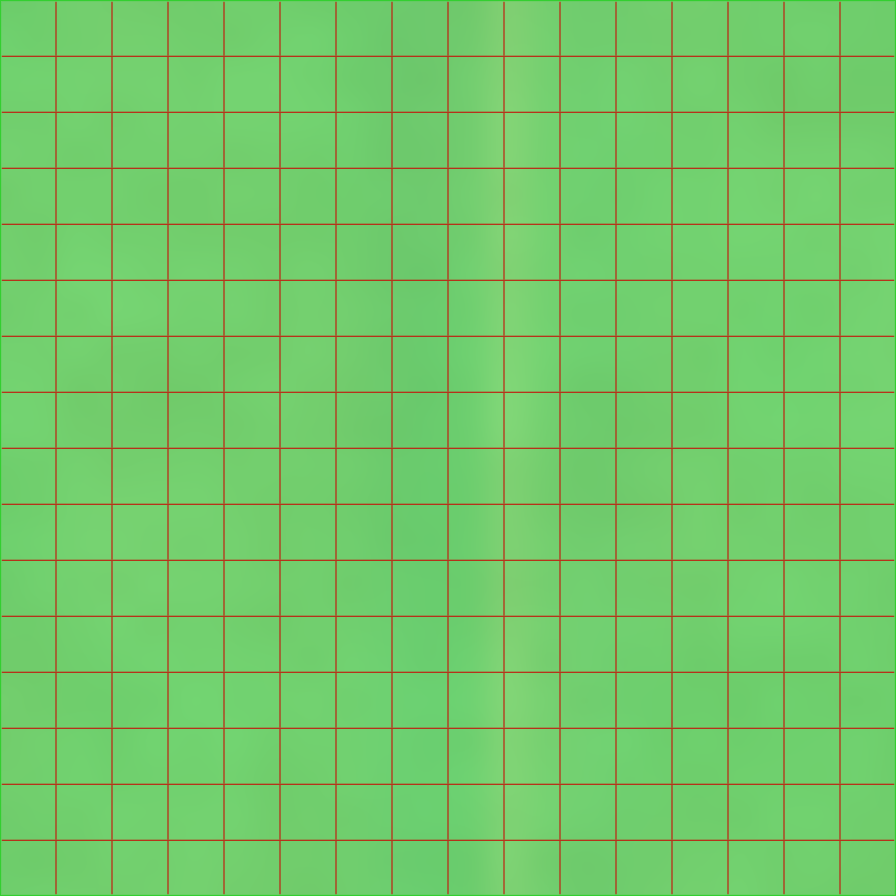
Reproduce this pattern procedurally as a three.js fragment shader.

```glsl
// Thin red square grid on a softly mottled green sheet with one pale vertical band.
#define CELLS 16.0
#define LINE_HALF 0.00066
#define LINE_DROP 0.00033
#define BORDER_WIDTH 0.0013
#define BAND_X 0.565
#define BASE_COLOR vec3(0.445, 0.816, 0.432)
#define BAND_TINT vec3(0.060, 0.012, 0.022)
#define SHADE_TINT vec3(-0.020, -0.014, 0.002)
#define LINE_COLOR vec3(0.75, 0.12, 0.06)
#define BORDER_COLOR vec3(0.20, 0.81, 0.19)
#define MOTTLE 0.042

varying vec2 vUv;

// Smoothing width: one sample step, or a fixed width where derivatives are missing
float softness() {
#if __VERSION__ >= 300
  return max(fwidth(vUv.x), 0.0001);
#else
  return 0.00195;
#endif
}

float hash(vec2 p) {
  return fract(sin(dot(p, vec2(127.1, 311.7))) * 43758.5453);
}

float valueNoise(vec2 p) {
  vec2 cell = floor(p);
  vec2 f = fract(p);
  f = f * f * (3.0 - 2.0 * f);
  float low = mix(hash(cell), hash(cell + vec2(1.0, 0.0)), f.x);
  float high = mix(hash(cell + vec2(0.0, 1.0)), hash(cell + 1.0), f.x);
  return mix(low, high, f.y);
}

float bell(float x, float center, float radius) {
  float t = (x - center) / radius;
  return exp(-t * t);
}

// Green sheet: broad shading, pale band and faint blotches
vec3 sheet(vec2 uv) {
  vec3 color = BASE_COLOR;
  color += SHADE_TINT * (bell(uv.x, 0.47, 0.08) + 0.6 * bell(uv.x, 0.67, 0.06));
  float side = uv.x < BAND_X ? 0.028 : 0.036;
  float strength = 0.85 + 0.3 * valueNoise(vec2(3.0, uv.y * 7.0));
  color += BAND_TINT * bell(uv.x, BAND_X, side) * strength;
  float blotch = 0.65 * valueNoise(uv * 9.0) + 0.35 * valueNoise(uv * 23.0 + 7.0);
  float warmth = valueNoise(uv * vec2(8.0, 5.0) + 31.0) - 0.5;
  return color + MOTTLE * ((blotch - 0.5) * vec3(0.6, 1.1, 0.9) + warmth * vec3(0.6, -0.2, 0.0));
}

// Coverage of the interior grid lines, ending just short of the border
float gridLines(vec2 uv, float edge, float soft) {
  vec2 p = (uv + vec2(0.0, LINE_DROP)) * CELLS;
  vec2 nearest = clamp(floor(p + 0.5), 1.0, CELLS - 1.0);
  vec2 dist = abs(p - nearest) / CELLS;
  vec2 cover = clamp(0.5 + (LINE_HALF - dist) / soft, 0.0, 1.0);
  cover = min(cover, 2.0 * LINE_HALF / soft);
  return max(cover.x, cover.y) * smoothstep(0.001, 0.003, edge);
}

void main() {
  float soft = softness();
  vec2 inset = min(vUv, 1.0 - vUv);
  float edge = min(inset.x, inset.y);
  float border = clamp(0.5 + (BORDER_WIDTH - edge) / soft, 0.0, 1.0);

  vec3 color = sheet(vUv);
  color = mix(color, LINE_COLOR, gridLines(vUv, edge, soft));
  color = mix(color, BORDER_COLOR, border);
  gl_FragColor = vec4(color, 1.0);
}
```
